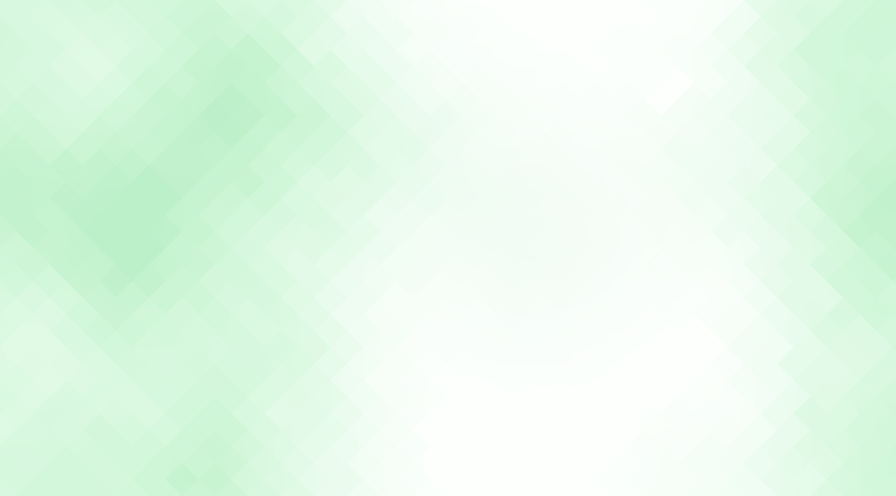
Give the GLSL for this background, as a Shadertoy shader.

```glsl
// Pale green mosaic of diamonds fading to white right of the centre.

const float ROWS = 30.0;  // half diamonds per canvas height
const int SAMPLES = 3;    // antialiasing samples per axis

const vec3 WHITE = vec3(0.990, 1.000, 0.990);
const vec3 MINT  = vec3(0.830, 0.970, 0.860);
const vec3 GREEN = vec3(0.735, 0.940, 0.785);
const vec3 MIST  = vec3(0.940, 0.980, 0.950);

// Soft spots: centre x, centre y, radius, strength
const vec4 DARK_SPOTS[12] = vec4[12](
    vec4(0.48, 0.79, 0.15, 0.40), vec4(0.25, 0.57, 0.14, 0.40),
    vec4(0.01, 0.61, 0.11, 0.30), vec4(0.77, 0.71, 0.20, 0.28),
    vec4(0.41, 0.05, 0.07, 0.25), vec4(0.28, 0.44, 0.12, 0.18),
    vec4(1.43, 0.74, 0.15, 0.13), vec4(1.03, 0.53, 0.19, 0.11),
    vec4(1.80, 0.58, 0.14, 0.22), vec4(1.60, 0.93, 0.16, 0.14),
    vec4(1.41, 0.04, 0.12, 0.12), vec4(1.46, 0.58, 0.15, 0.12));
const vec4 LIGHT_SPOTS[4] = vec4[4](
    vec4(0.07, 0.28, 0.12, 0.18), vec4(0.18, 0.87, 0.10, 0.12),
    vec4(1.76, 0.30, 0.10, 0.15), vec4(1.36, 0.82, 0.05, 0.10));

// Random vector in -1..1
vec2 hash2(vec2 p) {
    vec3 q = fract(p.xyx * vec3(0.1031, 0.1030, 0.0973));
    q += dot(q, q.yzx + 33.33);
    return fract((q.xx + q.yz) * q.zy) * 2.0 - 1.0;
}

float gradientNoise(vec2 p) {
    vec2 i = floor(p), f = p - i;
    vec2 w = f * f * f * (f * (f * 6.0 - 15.0) + 10.0);
    vec2 e = vec2(1.0, 0.0);
    float low  = mix(dot(hash2(i), f), dot(hash2(i + e), f - e), w.x);
    float high = mix(dot(hash2(i + e.yx), f - e.yx),
                     dot(hash2(i + e.xx), f - e.xx), w.x);
    return mix(low, high, w.y);
}

float spot(vec2 p, vec2 centre, float radius) {
    vec2 d = (p - centre) / radius;
    return exp(-dot(d, d));
}

// Depth of green: 0 is white, 1 is the deepest tone
float greenDepth(vec2 p) {
    float depth = 0.58 * (1.0 - smoothstep(0.40, 0.92, p.x))
                + 0.65 * smoothstep(1.41, 1.80, p.x);
    for (int i = 0; i < 12; i++)
        depth += DARK_SPOTS[i].w * spot(p, DARK_SPOTS[i].xy, DARK_SPOTS[i].z);
    for (int i = 0; i < 4; i++)
        depth -= LIGHT_SPOTS[i].w * spot(p, LIGHT_SPOTS[i].xy, LIGHT_SPOTS[i].z);
    return depth;
}

vec3 ramp(float depth) {
    vec3 pale = mix(WHITE, MINT, clamp(depth / 0.6, 0.0, 1.0));
    return mix(pale, GREEN, clamp((depth - 0.6) / 0.4, 0.0, 1.0));
}

vec3 mosaic(vec2 p) {
    // Diagonal lattice: each integer cell is one diamond
    vec2 diagonal = vec2(p.x + p.y, p.x - p.y) * ROWS * 0.5;
    vec2 cell = floor(diagonal + 0.5);
    vec2 centre = vec2(cell.x + cell.y, cell.x - cell.y) / ROWS;

    // Each diamond samples the tone a little off its own centre
    vec2 jitter = hash2(cell + 71.0) * 0.028;
    float depth = mix(greenDepth(p), greenDepth(centre + jitter), 0.8);

    // Long streaks along both diagonals, weaker in the white area
    float streaks = gradientNoise(cell * vec2(0.15, 0.55) + 9.3)
                  + gradientNoise(cell * vec2(0.55, 0.15) + 41.7);
    depth += streaks * 0.12 * smoothstep(0.0, 0.5, depth);

    // Cool grey haze in the middle
    float haze = 0.5 * spot(p, vec2(1.10, 0.54), 0.20);
    return mix(ramp(depth), MIST, haze);
}

void mainImage(out vec4 fragColor, in vec2 fragCoord) {
    vec3 color = vec3(0.0);
    for (int y = 0; y < SAMPLES; y++)
        for (int x = 0; x < SAMPLES; x++) {
            vec2 offset = (vec2(x, y) + 0.5) / float(SAMPLES) - 0.5;
            color += mosaic((fragCoord + offset) / iResolution.y);
        }
    fragColor = vec4(color / float(SAMPLES * SAMPLES), 1.0);
}
```
